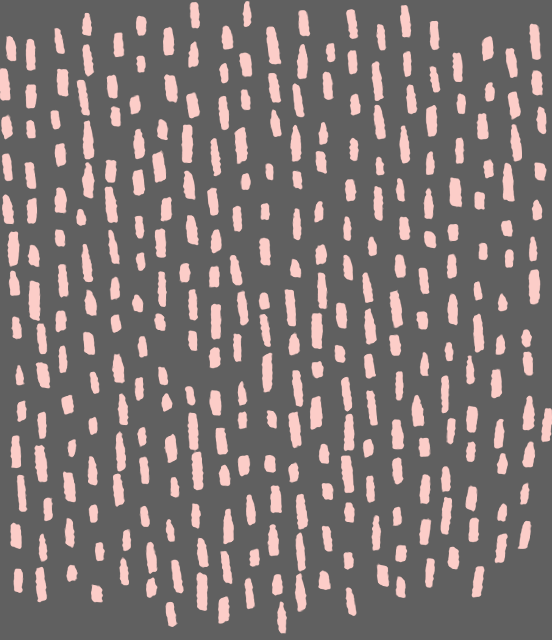
Give the GLSL for this pattern, as a WebGL 1 fragment shader.

```glsl
precision highp float;
// Short, hand-cut pink dashes scattered in loose columns over flat grey.
uniform vec2 u_resolution;

float hash(vec2 p) {
  return fract(sin(dot(p, vec2(127.1, 311.7))) * 43758.5453);
}

float noise(vec2 p) {
  vec2 i = floor(p), f = fract(p);
  f = f * f * (3.0 - 2.0 * f);
  return mix(mix(hash(i), hash(i + vec2(1.0, 0.0)), f.x),
             mix(hash(i + vec2(0.0, 1.0)), hash(i + 1.0), f.x), f.y);
}

float roundedBox(vec2 p, vec2 halfSize, float radius) {
  vec2 d = abs(p) - halfSize + radius;
  return length(max(d, 0.0)) + min(max(d.x, d.y), 0.0) - radius;
}

// Columns are staggered against each other so that no rows line up.
float columnShift(float column) {
  return 0.5 * mod(column, 2.0) + 0.35 * hash(vec2(column, 7.3));
}

// Distance to the dash that belongs to one cell.
float dash(vec2 p, vec2 id, vec2 cell, float width) {
  float size = hash(id + 3.1);
  vec2 halfSize = vec2(mix(0.0062, 0.0092, hash(id + 11.7)),
                       mix(0.0125, 0.0300, size * mix(size, 1.0, 0.6)));

  // Long dashes move less, which keeps neighbours apart.
  vec2 jitter = vec2(hash(id + 23.9), hash(id + 37.3)) - 0.5;
  vec2 center = (id + vec2(0.5, 0.5 + columnShift(id.x))) * cell;
  center += jitter * vec2(0.014, 0.8 * (cell.y - 2.0 * halfSize.y));
  center.x += 0.010 * sin(center.y * 6.0 + id.x * 0.15);

  // The field has rounded corners and a bare strip along the bottom.
  float bow = pow(center.x - 0.46 * width, 2.0);
  if (center.y < 0.03 + 0.45 * bow || center.y > 0.985 - 0.25 * bow ||
      center.x < 0.006 || center.x > width - 0.006) return 1.0;

  // Most lean to the left; the lower right leans the other way.
  float turn = 0.075 + 0.17 * (hash(id + 51.1) - 0.5)
             - 0.17 * smoothstep(0.5, 0.8, center.x) * smoothstep(0.6, 0.2, center.y);
  float c = cos(turn), s = sin(turn);
  vec2 q = p - center;
  q = vec2(c * q.x + s * q.y, c * q.y - s * q.x);

  // Narrow the top, sometimes to a blunt point, and slant the ends.
  float along = q.y / halfSize.y;
  float taper = mix(0.08, 0.60, pow(hash(id + 67.7), 2.0));
  float foot = 0.22 * hash(id + 83.3);
  q.y += q.x * 0.7 * (hash(id + 91.9) - 0.5);
  halfSize.x *= 1.0 - taper * smoothstep(-0.1, 1.0, along)
                    - foot * smoothstep(0.2, -1.0, along);
  return roundedBox(q, halfSize, min(0.0042, halfSize.x));
}

void main() {
  vec2 p = gl_FragCoord.xy / u_resolution.y;
  float width = u_resolution.x / u_resolution.y;
  float pixel = 1.0 / u_resolution.y;
  vec2 cell = vec2(0.0405, 0.064);

  float nearest = 1.0;
  float column = floor(p.x / cell.x);
  for (int i = -1; i <= 1; i++) {
    float x = column + float(i);
    float row = floor(p.y / cell.y - columnShift(x));
    for (int j = -1; j <= 1; j++) {
      nearest = min(nearest, dash(p, vec2(x, row + float(j)), cell, width));
    }
  }

  // Slightly ragged paper edge.
  nearest += 0.0022 * (noise(p * 230.0) - 0.5);

  vec3 grey = vec3(0.376);
  vec3 pink = vec3(0.988, 0.803, 0.784);
  float ink = smoothstep(0.8 * pixel, -0.8 * pixel, nearest);
  gl_FragColor = vec4(mix(grey, pink, ink), 1.0);
}
```
